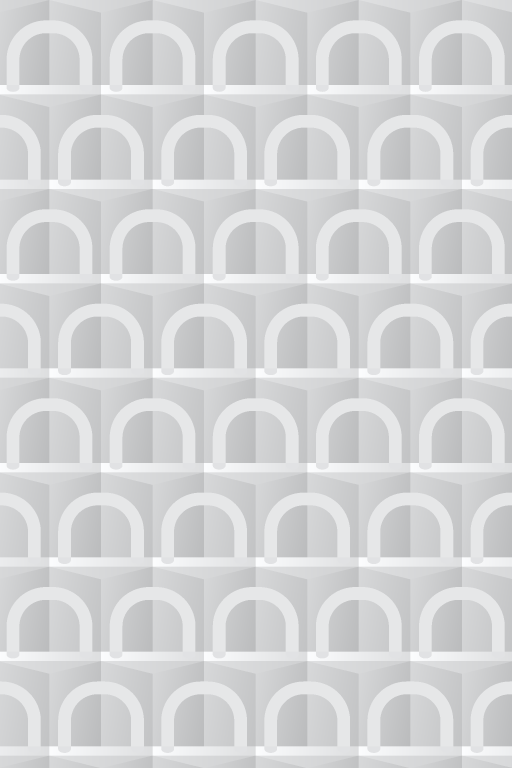
Reproduce this pattern procedurally as a Shadertoy shader.

```glsl
// Staggered rows of pale arches over folded grey panels with bright ledges.

const float CELLS_ACROSS = 4.966;
const float ROW_PITCH = 0.916;      // all lengths below are in cell widths
const float FIRST_LEDGE = 0.826;
const float LEDGE_HEIGHT = 0.090;
const float FOLD_DEPTH = 0.123;
const float STROKE_HALF = 0.062;
const int SAMPLES = 3;

// Distance to an arch standing on y = 0, with y pointing down.
float archDistance(vec2 p, float halfSpan, float cornerRadius, float springY) {
    p.x = abs(p.x);
    if (p.y < springY) {
        vec2 q = vec2(max(p.x - (halfSpan - cornerRadius), 0.0), p.y - springY);
        return abs(length(q) - cornerRadius) - STROKE_HALF;
    }
    float footDrop = max(p.y - 0.026, 0.0) * 1.6;   // flattened round foot
    return length(vec2(p.x - halfSpan, footDrop)) - STROKE_HALF;
}

float arch(vec2 p) {
    return archDistance(p, 0.354, 0.320, -0.246);
}

// Each panel darkens from its upper left to its lower right.
float panelShade(float u, float v) {
    float across = fract(u * 2.0);
    float t = 0.75 * across + 0.25 * v / ROW_PITCH;
    float darkest = u < 0.5 ? 0.765 : 0.735;
    return mix(0.850, darkest, t);
}

float backgroundShade(float u, float v) {
    float foldEdge = LEDGE_HEIGHT + FOLD_DEPTH * (1.0 - abs(2.0 * u - 1.0));
    if (v < LEDGE_HEIGHT) return mix(0.990, 0.870, u);
    if (v < foldEdge) return mix(0.880, 0.815, u);
    return panelShade(u, v);
}

vec3 coolGrey(float shade) {
    return vec3(shade) + vec3(-0.004, 0.0, 0.005);
}

vec3 scene(vec2 p) {
    float y = p.y - FIRST_LEDGE;
    float row = floor(y / ROW_PITCH);
    float v = y - row * ROW_PITCH;
    float u = fract(p.x + 0.02 + 0.5 * row);

    // Feet of this row's arch overlap the ledge; the next row's arch is below.
    float feet = arch(vec2(u - 0.5, v));
    float body = arch(vec2(fract(u + 0.5) - 0.5, v - ROW_PITCH));

    float shade = backgroundShade(u, v);
    if (body < 0.0) shade = 0.904;
    if (feet < 0.0) shade = 0.888;
    return coolGrey(shade);
}

void mainImage(out vec4 fragColor, in vec2 fragCoord) {
    // Average a grid of samples in each pixel for smooth edges.
    vec3 sum = vec3(0.0);
    for (int j = 0; j < SAMPLES; j++) {
        for (int i = 0; i < SAMPLES; i++) {
            vec2 offset = (vec2(i, j) + 0.5) / float(SAMPLES) - 0.5;
            vec2 pixel = fragCoord + offset;
            pixel.y = iResolution.y - pixel.y;
            sum += scene(pixel * CELLS_ACROSS / iResolution.x);
        }
    }
    fragColor = vec4(sum / float(SAMPLES * SAMPLES), 1.0);
}
```
